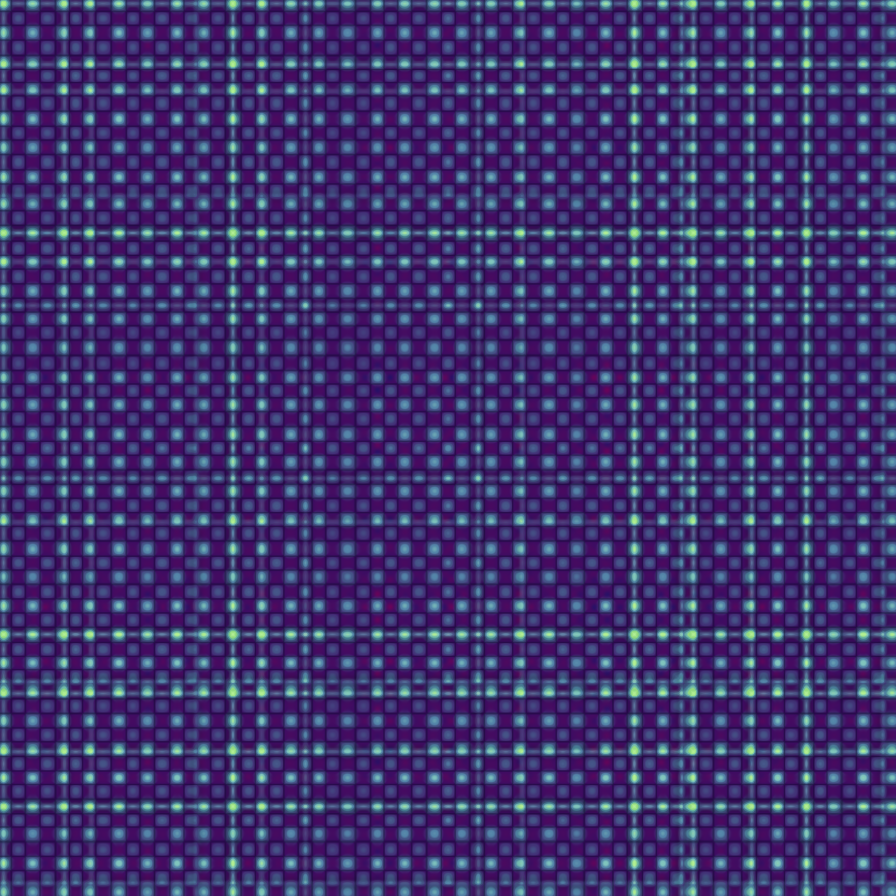
Reproduce this pattern procedurally as a Shadertoy shader.

```glsl
const float TAU = 6.2831853;

// Accent threads: position across the cloth, strength
const vec2 ACCENTS[15] = vec2[15](
    vec2(0.004, 0.80), vec2(0.072, 0.65), vec2(0.102, 0.40), vec2(0.219, 0.45),
    vec2(0.260, 1.00), vec2(0.292, 0.45), vec2(0.341, 0.55), vec2(0.534, 0.60),
    vec2(0.583, 0.45), vec2(0.708, 0.95), vec2(0.761, 0.75), vec2(0.774, 0.85),
    vec2(0.839, 0.80), vec2(0.900, 0.95), vec2(0.986, 0.60));

float slope(float cell) {
    return fract(sin(cell * 127.1 + 31.7) * 4375.85) * 2.0 - 1.0;
}

float gradientNoise(float x) {
    float cell = floor(x), f = x - cell;
    float blend = f * f * f * (f * (f * 6.0 - 15.0) + 10.0);
    return 2.0 * mix(slope(cell) * f, slope(cell + 1.0) * (f - 1.0), blend);
}

// Regular over-under wave with uneven height and spacing
float weave(float x) {
    float height = 0.97 + 0.34 * gradientNoise(x * 9.0) + 0.28 * gradientNoise(x * 41.0 + 9.0);
    float drift = 0.4 * gradientNoise(x * 23.0 + 50.0);
    return height * cos(TAU * 31.28 * (x - 0.0047) + drift);
}

// x: bright core, y: dark flanks of the nearest accent threads
vec2 accent(float x) {
    float width = max(0.0023, 0.7 / iResolution.x);
    vec2 glow = vec2(0.0);
    for (int i = 0; i < 15; i++) {
        float d = (x - ACCENTS[i].x) / width;
        float core = exp(-0.5 * d * d);
        float halo = exp(-0.14 * d * d);
        glow = max(glow, ACCENTS[i].y * vec2(core, halo - core));
    }
    return glow;
}

// Violet through blue and teal to yellow-green
vec3 dye(float t) {
    vec3 c = vec3(0.235, 0.05, 0.385);
    c = mix(c, vec3(0.26, 0.20, 0.47), smoothstep(0.0, 0.2, t));
    c = mix(c, vec3(0.27, 0.33, 0.53), smoothstep(0.2, 0.4, t));
    c = mix(c, vec3(0.33, 0.52, 0.66), smoothstep(0.4, 0.6, t));
    c = mix(c, vec3(0.50, 0.77, 0.74), smoothstep(0.6, 0.85, t));
    return mix(c, vec3(0.70, 0.94, 0.58), smoothstep(0.85, 1.15, t));
}

void mainImage(out vec4 fragColor, in vec2 fragCoord) {
    vec2 uv = fragCoord / iResolution.xy;
    uv.y = 1.0 - uv.y;

    vec2 wave = vec2(weave(uv.x), weave(uv.y));
    vec2 warp = accent(uv.x), weft = accent(uv.y);

    // Crests meet in large round spots, troughs in fainter ones
    float overlap = wave.x * wave.y;
    float crest = smoothstep(-0.15, 0.15, wave.x + wave.y);
    float spot = pow(max(overlap, 0.0), 0.8) * mix(0.42, 0.76, crest);

    // Neighbouring crests join in a faint diagonal net
    spot += 0.13 * smoothstep(-0.3, 0.5, wave.x + wave.y) * (1.0 - min(abs(overlap), 1.0));

    // Accents brighten where they cross the other wave
    vec2 lift = vec2(warp.x, weft.x) * (0.22 + 0.4 * abs(wave.yx));
    float tone = spot * (1.0 - 0.35 * max(warp.x, weft.x)) + lift.x + lift.y;
    vec3 col = dye(tone);

    // Red flecks where crest meets trough
    float fleck = 0.5 + gradientNoise(uv.x * 70.0) * gradientNoise(uv.y * 70.0) * 2.0;
    col += vec3(0.10, -0.02, -0.02) * max(-overlap, 0.0) * fleck;

    // Dark seams between cells and beside accents
    vec2 seam = smoothstep(0.0, 0.35, abs(wave) + vec2(warp.x, weft.x));
    col *= mix(vec3(0.68, 0.88, 0.78), vec3(1.0), seam.x * seam.y);
    col *= 1.0 - vec3(0.5, 0.25, 0.4) * max(warp.y, weft.y);

    fragColor = vec4(clamp(col, 0.0, 1.0), 1.0);
}
```
